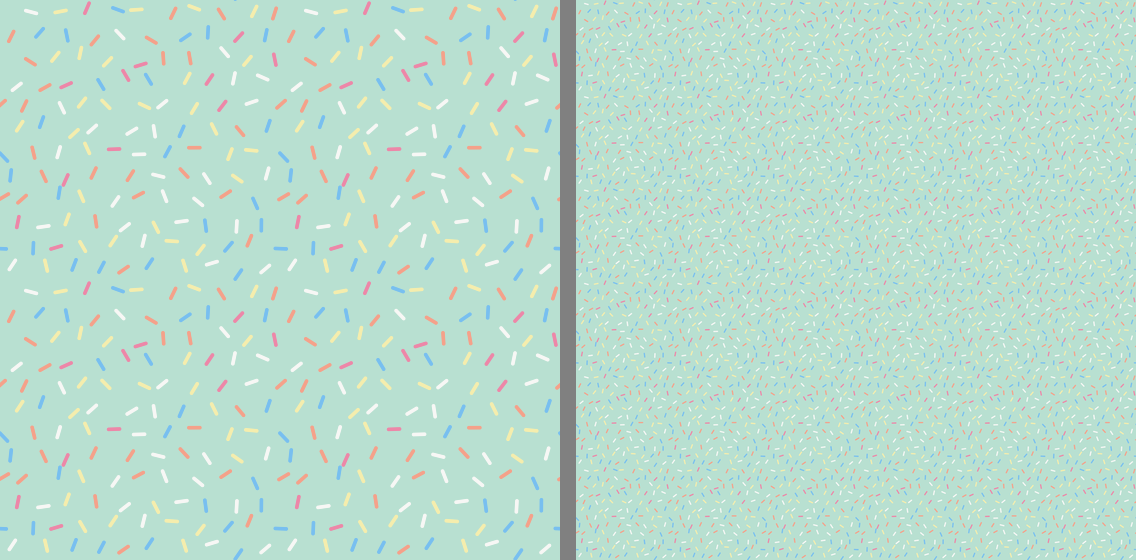
Left, the tile; right, the same tile 3 across and 3 down.
Reproduce this pattern procedurally as a Shadertoy shader.

```glsl
vec4 hash4(vec2 cell) {
    vec4 q = fract(cell.xyxy * vec4(0.1031, 0.1030, 0.0973, 0.1099) + 0.37);
    q += dot(q, q.wzxy + 33.33);
    return fract((q.xxyz + q.yzzw) * q.zywx);
}

// Distance to a round-ended bar centred at the origin
float barDistance(vec2 p, float angle, float halfLength, float radius) {
    vec2 axis = vec2(cos(angle), sin(angle));
    float along = clamp(dot(p, axis), -halfLength, halfLength);
    return length(p - along * axis) - radius;
}

vec3 sprinkleColor(float t) {
    if (t < 0.26) return vec3(0.97, 0.97, 0.96); // white
    if (t < 0.46) return vec3(0.47, 0.75, 0.94); // blue
    if (t < 0.67) return vec3(0.96, 0.93, 0.68); // yellow
    if (t < 0.85) return vec3(0.96, 0.63, 0.54); // coral
    return vec3(0.93, 0.53, 0.66);               // pink
}

void mainImage(out vec4 fragColor, in vec2 fragCoord) {
    // Two repeats of the sprinkle tile along each side
    vec2 p = 2.0 * fragCoord / iResolution.xy;
    float pixel = 2.0 / min(iResolution.x, iResolution.y);
    const vec2 grid = vec2(10.0, 12.0);
    vec3 color = vec3(0.72, 0.88, 0.82);

    for (int j = -1; j <= 1; j++) {
        // Every other row is shifted by half a cell
        float row = floor(p.y * grid.y) + float(j);
        float shift = 0.5 * mod(row, 2.0);

        for (int i = -1; i <= 1; i++) {
            vec2 cell = vec2(floor(p.x * grid.x - shift) + float(i), row);
            vec2 wrapped = mod(cell, grid);
            vec4 rnd = hash4(wrapped);

            // Scatter inside a disc small enough to keep sprinkles apart
            float turn = 6.2832 * rnd.x;
            vec2 center = (cell + vec2(0.5 + shift, 0.5)) / grid;
            center += 0.024 * sqrt(rnd.y) * vec2(cos(turn), sin(turn));

            // All directions, denser around the rising diagonal
            float angle = 3.1416 * rnd.z;
            angle -= 0.25 * sin(2.0 * (angle - 0.96));

            // Step the hue between neighbours so colours spread out
            float hue = fract(dot(wrapped, vec2(0.4, 0.25)) + 0.55 * rnd.w);

            float d = barDistance(p - center, angle, 0.0195, 0.0066);
            float cover = 1.0 - smoothstep(-0.6 * pixel, 0.6 * pixel, d);
            color = mix(color, sprinkleColor(hue), cover);
        }
    }
    fragColor = vec4(color, 1.0);
}
```
